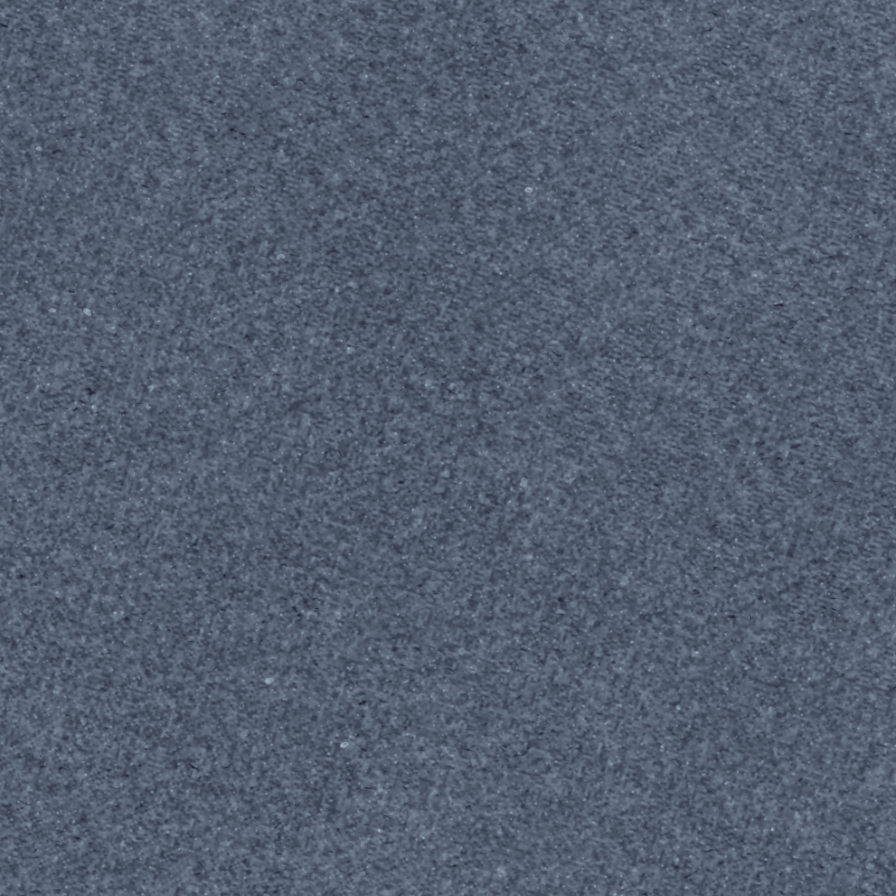
A WebGL 2 fragment shader for this texture:

```glsl
#version 300 es
precision highp float;
// Fine-grained blue-grey stone: layered value noise gives the grain and a
// faint cloudy mottling, while jittered cells scatter short dark pits, pale
// mineral grains and small bright glints over it.

uniform vec2 u_resolution;
out vec4 fragColor;

const vec3 STONE = vec3(0.331, 0.375, 0.441);
const vec3 TONE_SLOPE = vec3(0.98, 1.08, 1.08);

float hash(vec2 p) {
  return fract(sin(dot(p, vec2(127.1, 311.7))) * 43758.5453);
}

float valueNoise(vec2 p) {
  vec2 cell = floor(p);
  vec2 f = fract(p);
  vec2 w = f * f * (3.0 - 2.0 * f);
  float low = mix(hash(cell), hash(cell + vec2(1.0, 0.0)), w.x);
  float high = mix(hash(cell + vec2(0.0, 1.0)), hash(cell + 1.0), w.x);
  return mix(low, high, w.y);
}

// Noise centred on zero, with cells counted across the canvas.
float grain(vec2 uv, vec2 cells, float seed) {
  return valueNoise(uv * cells + seed) - 0.5;
}

mat2 rotation(float angle) {
  float c = cos(angle), s = sin(angle);
  return mat2(c, -s, s, c);
}

// One optional ellipse per grid cell, kept inside its cell.
// radius is in canvas units, stretch widens the ellipse along its own axis,
// and tilt limits how far that axis may turn from the horizontal.
float flecks(vec2 uv, float cells, float chance, float radius,
             float stretch, float tilt, float seed, float pixel) {
  vec2 p = uv * cells + seed;
  vec2 id = floor(p);
  float present = step(hash(id + 3.7), chance);
  vec2 jitter = vec2(hash(id + 11.3), hash(id + 27.9));
  vec2 offset = (fract(p) - mix(vec2(0.25), vec2(0.75), jitter)) / cells;
  offset = rotation((hash(id + 41.1) - 0.5) * tilt) * offset;
  offset.x /= stretch;
  float size = radius * mix(0.55, 1.2, hash(id + 53.3));
  float edge = max(pixel * 0.7, 0.0011);
  float body = 1.0 - smoothstep(size - edge, size + edge, length(offset));
  return present * body * mix(0.4, 1.0, hash(id + 67.7));
}

void main() {
  float pixel = 1.0 / min(u_resolution.x, u_resolution.y);
  vec2 uv = gl_FragCoord.xy * pixel;

  // Small warp so that outlines look chipped rather than smooth.
  vec2 warp = vec2(grain(uv, vec2(170.0), 5.0), grain(uv, vec2(170.0), 71.0));
  vec2 chipped = uv + warp * 0.005;

  // Cloudy mottling, then grain from coarse to fine.
  float tone = 0.026 * grain(uv, vec2(3.5), 2.3);
  tone += 0.014 * grain(uv, vec2(11.0, 14.0), 8.1);
  tone += 0.018 * grain(chipped, vec2(38.0, 46.0), 13.7);
  tone += 0.040 * grain(chipped, vec2(82.0, 104.0), 21.9);
  tone += 0.095 * grain(rotation(0.4) * uv, vec2(160.0, 190.0), 34.2);
  tone += 0.165 * grain(rotation(-0.3) * uv, vec2(285.0, 320.0), 47.6);

  // Short dark pits, mostly level, gathered into loose patches.
  float patches = smoothstep(0.25, 0.75, valueNoise(uv * vec2(13.0, 18.0) + 4.6));
  float pits = 0.13 * flecks(chipped, 52.0, 0.40, 0.0014, 3.0, 1.3, 9.2, pixel);
  pits += 0.11 * flecks(chipped, 85.0, 0.40, 0.0012, 2.0, 1.8, 63.4, pixel);
  tone -= pits * mix(0.45, 1.0, patches);

  // Pale mineral grains, from broad and faint to small and bright.
  tone += 0.07 * flecks(chipped, 32.0, 0.22, 0.0048, 1.3, 3.1, 15.4, pixel);
  tone += 0.09 * flecks(chipped, 66.0, 0.34, 0.0024, 1.3, 3.1, 28.6, pixel);
  tone += 0.17 * flecks(uv, 95.0, 0.28, 0.0012, 1.2, 3.1, 39.5, pixel);
  tone += 0.26 * flecks(chipped, 15.0, 0.07, 0.0032, 1.4, 3.1, 52.8, pixel);

  fragColor = vec4(clamp(STONE + tone * TONE_SLOPE, 0.0, 1.0), 1.0);
}
```
